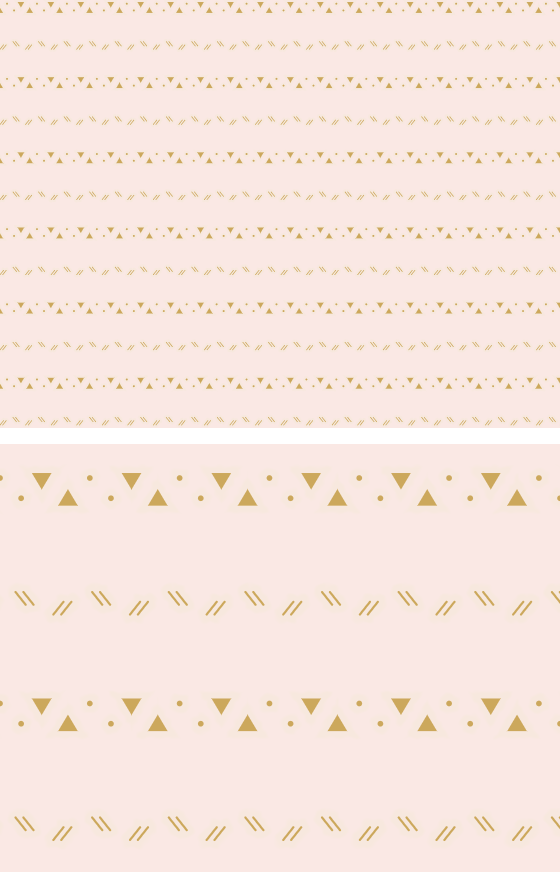
Top: the whole. Bottom: its middle third, enlarged.
A Shadertoy shader for this pattern:

```glsl
// Pale pink paper with alternating gold bands: triangles with dots, and paired
// slanted dashes. Every motif is a distance function folded onto its own grid;
// the nearest distance gives both the gold ink and a faint warm fringe.

const vec2 SHEET = vec2(768.0, 590.0);           // design units, y runs down
const vec2 TRIANGLE_GRID = vec2(41.06, 103.6);
const vec2 DASH_GRID = vec2(35.03, 103.6);

const vec3 PAPER = vec3(0.98, 0.91, 0.895);
const vec3 FRINGE = vec3(0.97, 0.91, 0.87);
const vec3 GOLD = vec3(0.80, 0.66, 0.36);

// Offset from the nearest copy of an anchor repeated on a grid
vec2 fold(vec2 p, vec2 anchor, vec2 grid) {
    return mod(p - anchor + 0.5 * grid, grid) - 0.5 * grid;
}

// Isosceles triangle with its apex at +y; halfSize is half width, half height
float triangleDistance(vec2 p, vec2 halfSize) {
    vec2 sideNormal = normalize(vec2(2.0 * halfSize.y, halfSize.x));
    float side = dot(vec2(abs(p.x), p.y - halfSize.y), sideNormal);
    return max(side, -halfSize.y - p.y);
}

// Segment centred on the origin, reaching to +-tip
float dashDistance(vec2 p, vec2 tip, float width) {
    float t = clamp(dot(p, tip) / dot(tip, tip), -1.0, 1.0);
    return length(p - t * tip) - 0.5 * width;
}

// Two parallel dashes side by side
float dashPair(vec2 p, vec2 tip, float gap, float width) {
    vec2 shift = vec2(0.5 * gap, 0.0);
    return min(dashDistance(p - shift, tip, width),
               dashDistance(p + shift, tip, width));
}

// Band of down and up triangles separated by small dots
float triangleBand(vec2 p, vec2 grid) {
    vec2 halfSize = vec2(4.5, 3.8);
    float dotRadius = 1.3;
    vec2 down = fold(p, vec2(28.7, 6.6), grid);
    vec2 up = fold(p, vec2(40.7, 14.0), grid);
    float triangles = min(triangleDistance(down, halfSize),
                          triangleDistance(vec2(up.x, -up.y), halfSize));
    float dots = min(length(fold(p, vec2(50.7, 5.1), grid)),
                     length(fold(p, vec2(19.3, 14.4), grid))) - dotRadius;
    return min(triangles, dots);
}

// Band of dash pairs leaning alternately left and right
float dashBand(vec2 p, vec2 grid) {
    vec2 tip = vec2(2.3, 2.9);
    vec2 high = fold(p, vec2(22.0, 60.4), grid);
    vec2 low = fold(p, vec2(39.3, 64.9), grid);
    return min(dashPair(high, tip, 3.6, 1.0),
               dashPair(vec2(-low.x, low.y), tip, 3.6, 1.0));
}

// Gentle unevenness from layered sines
float ripple(vec2 p) {
    return 0.5 * sin(0.9 * p.x + 1.7 * sin(0.6 * p.y))
         + 0.5 * sin(1.1 * p.y + 1.3 * sin(0.7 * p.x));
}

void mainImage(out vec4 fragColor, in vec2 fragCoord) {
    vec2 uv = fragCoord / iResolution.xy;
    vec2 p = vec2(uv.x, 1.0 - uv.y) * SHEET;
    float pixel = SHEET.x / iResolution.x;

    float d = min(triangleBand(p, TRIANGLE_GRID), dashBand(p, DASH_GRID));

    // Warm fringe first, then the gold ink with a one-pixel edge
    float fringe = 1.0 - smoothstep(2.0, 4.2, d + 0.6 * ripple(p));
    float ink = clamp(0.5 - d / pixel, 0.0, 1.0);
    vec3 color = mix(PAPER, FRINGE, fringe);
    color = mix(color, GOLD, ink);
    fragColor = vec4(color, 1.0);
}
```
